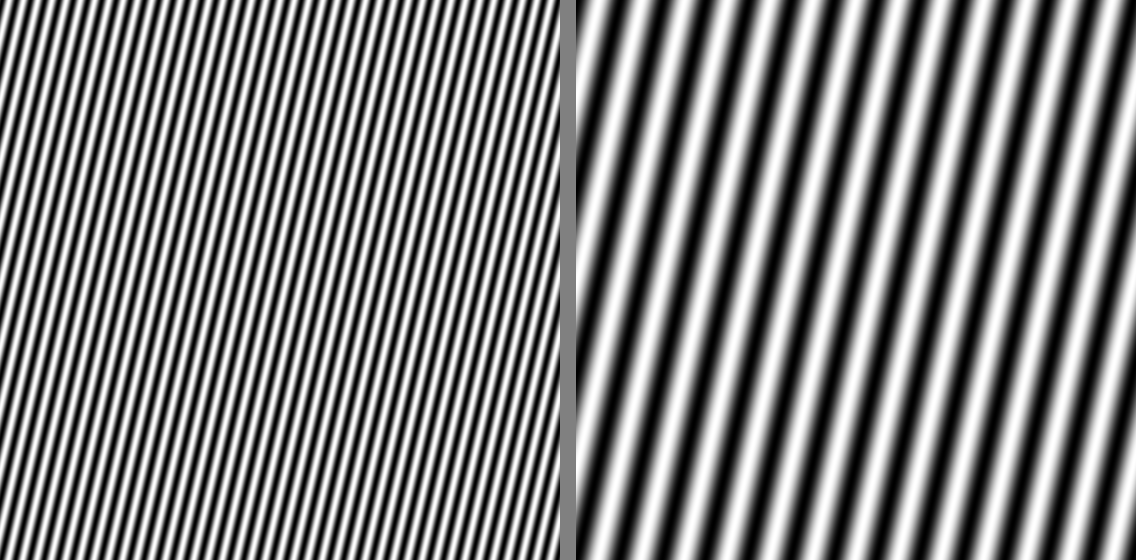
Left, the full canvas; right, a detail of the centre.
Reproduce this pattern procedurally as a WebGL 1 fragment shader.

```glsl
precision highp float;

uniform vec2 u_resolution;

const float TAU = 6.2831853;
const float CYCLES = 40.3;        // stripe periods per canvas unit
const float TILT_DEGREES = 13.0;  // lean of the stripes from vertical
const float PHASE = 0.585;        // offset of the first bright crest, in periods
const vec3 DARK = vec3(0.0);
const vec3 LIGHT = vec3(1.0);

// Distance across the stripes, measured along their normal
float acrossStripes(vec2 p, float tilt) {
  return dot(p, vec2(cos(tilt), -sin(tilt)));
}

// Smooth wave from 0 to 1, with a crest at each whole period past the phase
float sineWave(float position, float cycles, float phase) {
  float turn = fract(position * cycles - phase);
  return 0.5 + 0.5 * cos(TAU * turn);
}

void main() {
  vec2 uv = gl_FragCoord.xy / u_resolution;
  float position = acrossStripes(uv, radians(TILT_DEGREES));
  float brightness = sineWave(position, CYCLES, PHASE);
  gl_FragColor = vec4(mix(DARK, LIGHT, brightness), 1.0);
}
```
